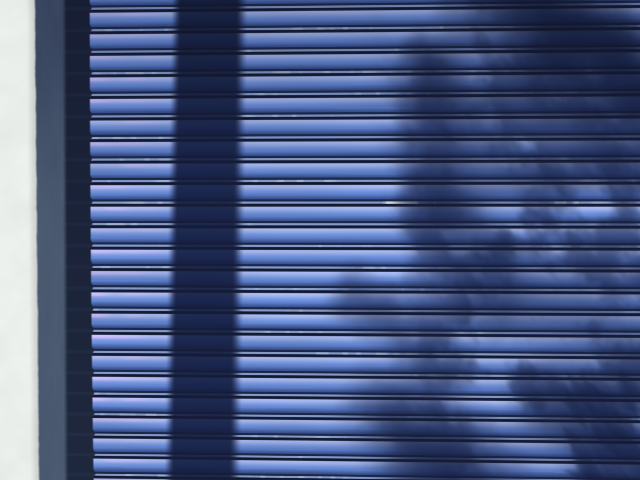
Write a Shadertoy shader that draws this texture.

```glsl
float hash(vec2 p) {
    p = fract(p * vec2(0.1031, 0.1137));
    p += dot(p, p.yx + 33.33);
    return fract((p.x + p.y) * p.x * 17.0);
}

float noise(vec2 p) {
    vec2 i = floor(p), f = fract(p);
    f = f * f * (3.0 - 2.0 * f);
    return mix(mix(hash(i), hash(i + vec2(1, 0)), f.x),
               mix(hash(i + vec2(0, 1)), hash(i + vec2(1, 1)), f.x), f.y);
}

float fbm(vec2 p) {
    float sum = 0.0, amp = 0.5;
    for (int i = 0; i < 4; i++) {
        sum += amp * noise(p);
        p = p * 2.03 + 7.1;
        amp *= 0.5;
    }
    return sum;
}

// Soft-edged shadow around a segment
float limb(vec2 p, vec2 a, vec2 b, float radius) {
    vec2 pa = p - a, ba = b - a;
    float d = length(pa - ba * clamp(dot(pa, ba) / dot(ba, ba), 0.0, 1.0));
    return 1.0 - smoothstep(0.0, radius, d);
}

float foliageLight(vec2 p) {
    vec2 q = p + 0.10 * (vec2(fbm(p * 8.0), fbm(p * 8.0 + 31.0)) - 0.47);
    float light = 1.0;
    light *= 1.0 - 0.90 * limb(q, vec2(1.03, 1.03), vec2(1.38, 0.82), 0.17);
    light *= 1.0 - 0.85 * limb(q, vec2(1.20, 0.90), vec2(1.36, 0.74), 0.17);
    light *= 1.0 - 0.70 * limb(q, vec2(0.90, 0.86), vec2(0.93, 0.56), 0.11);
    light *= 1.0 - 0.50 * limb(q, vec2(0.95, 0.84), vec2(1.05, 0.66), 0.14);
    light *= 1.0 - 0.50 * limb(q, vec2(0.92, 0.56), vec2(1.03, 0.38), 0.12);
    light *= 1.0 - 0.60 * limb(q, vec2(1.13, 0.61), vec2(1.30, 0.64), 0.09);
    light *= 1.0 - 0.45 * limb(q, vec2(1.08, 0.42), vec2(1.36, 0.26), 0.16);
    light *= 1.0 - 0.50 * limb(q, vec2(0.75, 0.36), vec2(0.92, 0.24), 0.09);
    light *= 1.0 - 0.80 * limb(q, vec2(0.84, 0.12), vec2(1.00, -0.02), 0.17);
    light *= 1.0 - 0.75 * limb(q, vec2(1.16, 0.16), vec2(1.36, 0.00), 0.15);

    // Mottled dapple, thickening to the right
    vec2 along = vec2(p.x * 0.6 - p.y * 0.8, p.x * 0.8 + p.y * 0.6);
    float dapple = smoothstep(0.36, 0.64, fbm(along * vec2(8.0, 12.0) + 3.0));
    light *= 1.0 - 0.62 * dapple * smoothstep(0.74, 0.98, p.x);

    // Crisper pointed leaves in the lower right
    for (int i = 0; i < 16; i++) {
        float k = float(i);
        vec2 c = vec2(1.14 + 0.22 * hash(vec2(k, 3.0)), 0.21 * hash(vec2(k, 9.0)));
        float a = -0.3 - 1.1 * hash(vec2(k, 17.0));
        vec2 d = p - c;
        d = vec2(d.x * cos(a) + d.y * sin(a), d.y * cos(a) - d.x * sin(a));
        float leaf = abs(d.y) - 0.012 * (1.0 - d.x * d.x / 0.0025);
        light *= 1.0 - 0.5 * smoothstep(0.008, -0.008, leaf);
    }
    return light;
}

float line(float f, float center, float width) {
    return 1.0 - smoothstep(width * 0.3, width, abs(f - center));
}

void mainImage(out vec4 fragColor, in vec2 fragCoord) {
    vec2 p = fragCoord / iResolution.y;
    float aa = 1.2 / iResolution.y;
    float down = 1.0 - p.y;

    // Slats, fanning slightly towards the right
    float t = down - 0.021 - (p.x - 0.5) * (0.021 * down - 0.009);
    float n = t * (22.12 + 0.45 * t * t * t * t);
    float f = fract(n), row = floor(n + 0.5);
    vec3 col = mix(vec3(0.63, 0.70, 0.90), vec3(0.38, 0.51, 0.80), smoothstep(0.08, 0.48, f));
    col = mix(col, vec3(0.19, 0.28, 0.51), smoothstep(0.42, 0.78, f));
    col *= 0.95 + 0.10 * noise(vec2(p.x * 5.0, row * 3.0));
    col = mix(col, vec3(0.09, 0.12, 0.22), 0.8 * line(f, 0.78, 0.08));
    col = mix(col, vec3(0.56, 0.64, 0.80), 0.85 * line(f, 0.88, 0.08));
    col = mix(col, vec3(0.06, 0.08, 0.16), 0.95 * line(abs(f - 0.5), 0.5, 0.10));

    // Pink sheen at the left, worn paint along the ridges
    float sheen = line(f, 0.16, 0.13) * smoothstep(0.40, 0.20, p.x);
    col += vec3(0.16, 0.02, 0.05) * sheen * noise(vec2(p.x * 25.0, row * 5.0));
    float worn = smoothstep(0.55, 0.85, noise(vec2(p.x * 75.0, row * 11.0)));
    float wornRow = exp(-abs(row - 9.0) * 3.0) * smoothstep(0.55, 0.60, p.x) + 0.25;
    worn *= wornRow * smoothstep(0.5, 0.7, noise(vec2(p.x * 6.0, row * 7.0 + 2.0)));
    col = mix(col, vec3(0.88, 0.92, 0.88), min(worn, 0.8) * line(f, 0.88, 0.08));

    // Cast shadows: upright post and foliage
    float post = p.x + 0.015 * down;
    float light = 1.0 - smoothstep(0.355, 0.378, post) * smoothstep(0.519, 0.491, post);
    light *= foliageLight(p);
    light *= mix(0.80, 1.03, smoothstep(0.0, 0.45, down));
    vec3 shade = vec3(0.075, 0.095, 0.175) + col * vec3(0.06, 0.09, 0.14);
    shade *= mix(0.85, 1.05, smoothstep(0.0, 0.4, down));
    col = mix(shade, col, clamp(light, 0.0, 1.05));

    // Guide rail and recess beside the slats
    float slatEnd = 0.187 + 0.008 * down * down + 0.004 * smoothstep(0.25, 0.0, abs(f - 0.82));
    vec3 recess = mix(vec3(0.10, 0.13, 0.22), vec3(0.13, 0.17, 0.26), down);
    recess *= 0.92 + 0.12 * line(f, 0.88, 0.12);
    col = mix(recess, col, smoothstep(-aa, aa, p.x - slatEnd));
    vec3 rail = mix(vec3(0.22, 0.27, 0.37), vec3(0.29, 0.35, 0.44), smoothstep(0.0, 0.5, down));
    rail *= 0.95 + 0.1 * fbm(p * vec2(60.0, 15.0));
    col = mix(rail, col, smoothstep(0.128, 0.140, p.x - 0.004 * down));

    // Sunlit wall with a rough edge
    float wallEnd = 0.072 + 0.009 * down + 0.003 * (fbm(vec2(p.y * 40.0, 2.0)) - 0.5);
    vec3 wall = vec3(0.92, 0.935, 0.92) * (0.97 + 0.06 * fbm(p * 18.0));
    wall *= 1.0 - 0.12 * smoothstep(0.02, 0.0, wallEnd - p.x);
    col = mix(wall, col, smoothstep(-aa, aa * 1.5, p.x - wallEnd));

    fragColor = vec4(clamp(col, 0.0, 1.0), 1.0);
}
```
